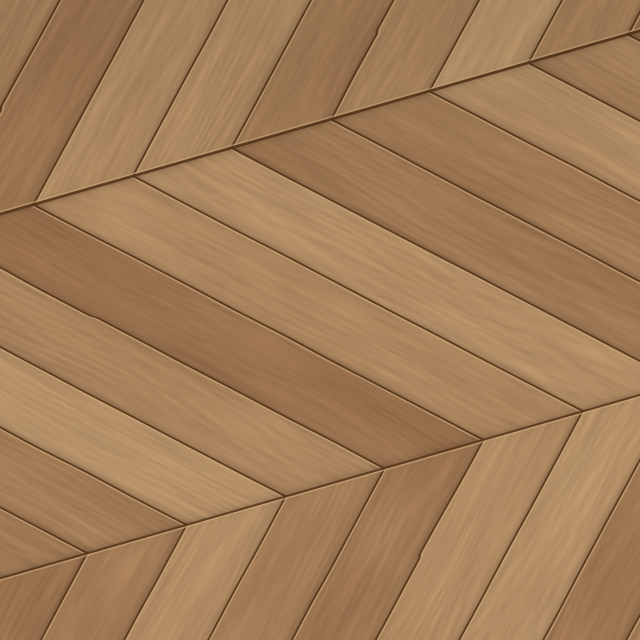
Reproduce this texture procedurally as a Shadertoy shader.

```glsl
// Chevron parquet: tilted bands of oak planks whose direction flips at each seam.
// Skewed band and plank coordinates give every plank an index, a tone and grain;
// signed distances to joints and seams draw dark grooves with one lit bevel.
#define SEAM_SLOPE 0.2865   // rise of the seams per unit of x
#define SEAM_BASE 0.0964    // height of the lower seam at x = 0
#define BAND_HEIGHT 0.569   // vertical gap between seams
#define PLANK_STEP 0.1547   // horizontal plank spacing along a seam
#define JOINT_BASE 0.9102   // x of one joint on the lower seam
#define STEEP_RUN 0.363     // x travelled by steep planks across a band
#define FLAT_RUN 0.703      // x travelled by shallow planks across a band
#define JOINT_WIDTH 0.0012  // half width of the plank grooves
#define GRAIN 0.075         // strength of the wood grain

const vec3 DARK_OAK = vec3(0.595, 0.435, 0.295);
const vec3 PALE_OAK = vec3(0.735, 0.59, 0.425);
const vec3 GROOVE = vec3(0.34, 0.21, 0.10);
const vec3 BEVEL = vec3(0.81, 0.67, 0.49);

float hash(vec2 p) {
    return fract(sin(dot(p, vec2(127.1, 311.7))) * 43758.5453);
}

float noise(vec2 p) {
    vec2 i = floor(p), f = fract(p);
    f = f * f * (3.0 - 2.0 * f);
    return mix(mix(hash(i), hash(i + vec2(1, 0)), f.x),
               mix(hash(i + vec2(0, 1)), hash(i + vec2(1, 1)), f.x), f.y);
}

float fbm(vec2 p) {
    float sum = 0.0, gain = 0.5;
    for (int k = 0; k < 4; k++) {
        sum += gain * noise(p);
        p = p * 2.03 + 17.3;
        gain *= 0.5;
    }
    return sum / 0.9375;
}

// Grain in plank space: x along the plank, y across it. Centred on zero.
float woodGrain(vec2 q, float seed) {
    q += seed * vec2(37.0, 53.0);
    q.y += 0.022 * (noise(q * vec2(5.0, 14.0)) - 0.5);
    float streaks = fbm(q * vec2(9.0, 85.0)) - 0.5;
    float rings = sin(q.y * 560.0 + 9.0 * noise(q * vec2(7.0, 32.0)));
    float pores = noise(q * vec2(30.0, 290.0)) - 0.5;
    float figure = noise(q * vec2(6.0, 18.0) + 5.0);
    return streaks * 0.9 + rings * 0.17 * figure + pores * 0.3;
}

// Groove along a signed distance: bevel on the positive side, shade on the other.
vec3 carve(vec3 color, float d, float halfWidth, float px) {
    float shade = exp(-abs(d) / 0.005) * (d < 0.0 ? 0.22 : 0.08);
    color *= 1.0 - shade;
    float bevel = 1.0 - smoothstep(0.0, 0.0012 + px, abs(d - halfWidth - 0.0014));
    color = mix(color, BEVEL, 0.65 * bevel);
    float groove = 1.0 - smoothstep(halfWidth - 0.5 * px, halfWidth + 0.8 * px, abs(d));
    return mix(color, GROOVE, 0.9 * groove);
}

void mainImage(out vec4 fragColor, in vec2 fragCoord) {
    vec2 p = fragCoord / iResolution.y;
    float px = 1.0 / iResolution.y;

    // Band coordinate: even bands are shallow, odd bands steep
    float v = (p.y - SEAM_SLOPE * p.x - SEAM_BASE) / BAND_HEIGHT;
    float band = floor(v);
    bool steep = mod(band, 2.0) > 0.5;
    float litSide = steep ? 1.0 : -1.0;

    // Zigzag joint position, continuous across the seams
    float pairs = floor(v * 0.5);
    float shallowPart = pairs + min(v - 2.0 * pairs, 1.0);
    float zigzag = STEEP_RUN * v - (STEEP_RUN + FLAT_RUN) * shallowPart;
    float s = (p.x - JOINT_BASE - zigzag) / PLANK_STEP;

    // Plank axes
    float run = steep ? STEEP_RUN : -FLAT_RUN;
    vec2 along = normalize(vec2(run, BAND_HEIGHT + SEAM_SLOPE * run));
    vec2 across = vec2(-along.y, along.x);
    float plankWidth = PLANK_STEP * abs(dot(vec2(1.0, SEAM_SLOPE), across));

    // Small nicks and waviness in the joints
    vec2 jointId = vec2(floor(s + 0.5), band);
    float t = v - band;
    float nickAt = mix(0.2, 0.8, hash(jointId + 3.1));
    float nick = smoothstep(-0.008, 0.008, t - nickAt) * step(0.45, hash(jointId + 8.7));
    s += 0.022 * nick * (1.0 - smoothstep(0.0, 0.25, t - nickAt));
    s += 0.012 * (noise(vec2(t * 9.0, jointId.x * 7.0 + band)) - 0.5);

    // Plank tone: alternating light and dark runs with a random share
    vec2 plank = vec2(floor(s), band);
    float seed = hash(plank + 20.0);
    float tone = 0.5 + 0.36 * cos(6.28319 * (plank.x + 0.45) / 3.5);
    tone += 0.26 * (seed - 0.5);

    // Wood: mottling over the plank, then grain
    vec2 q = vec2(dot(p, along), dot(p, across));
    tone += 0.45 * (fbm(q * vec2(5.0, 13.0) + seed * 40.0) - 0.5);
    vec3 color = mix(DARK_OAK, PALE_OAK, clamp(tone, -0.1, 1.15));
    color *= 1.0 + 2.0 * GRAIN * woodGrain(q, seed);

    // Joints between planks, then the heavier seams between bands
    float jointDist = (s - floor(s + 0.5)) * plankWidth * litSide;
    color = carve(color, jointDist, JOINT_WIDTH, px);
    float seam = floor(v + 0.5);
    float seamDist = abs(v - seam) * BAND_HEIGHT / length(vec2(1.0, SEAM_SLOPE));
    color = carve(color, seamDist * litSide, JOINT_WIDTH * (1.1 + 0.5 * mod(seam, 2.0)), px);

    // Gentle fall-off of light toward the top
    color *= 1.0 - 0.07 * smoothstep(0.6, 1.0, p.y);
    fragColor = vec4(color, 1.0);
}
```
